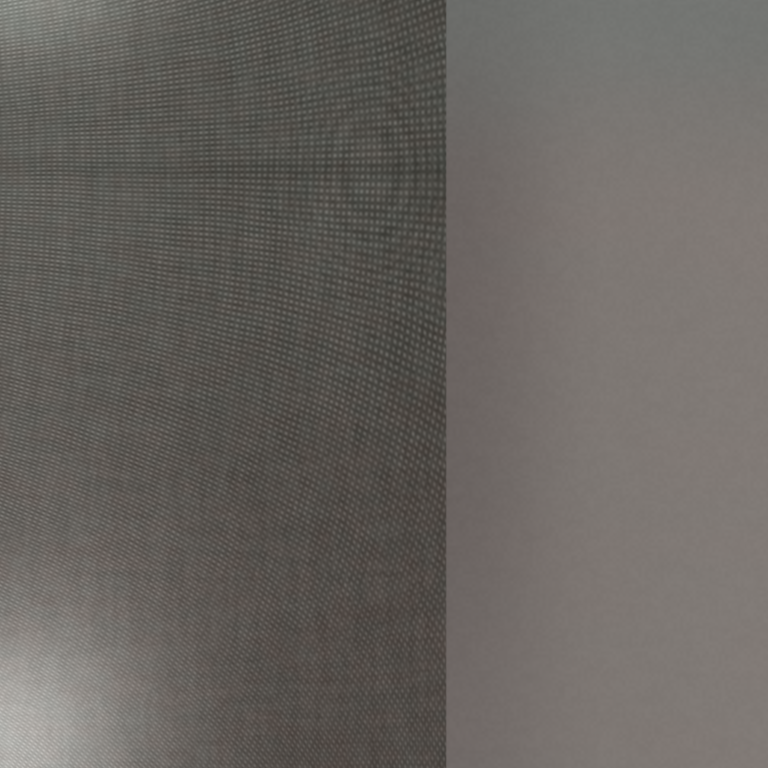
Write a three.js fragment shader that draws this texture.

```glsl
// Dark woven cloth on the left meets a smooth warm grey wall on the right.
// The cloth is two warped sets of threads with moire bands and soft corner glows;
// the wall is a set of broad gradients with faint mottling.
varying vec2 vUv;

float hash(vec2 p) {
  vec3 q = fract(vec3(p.xyx) * 0.1031);
  q += dot(q, q.yzx + 33.33);
  return fract((q.x + q.y) * q.z);
}

float noise(vec2 p) {
  vec2 cell = floor(p);
  vec2 f = fract(p);
  f = f * f * (3.0 - 2.0 * f);
  return mix(mix(hash(cell), hash(cell + vec2(1.0, 0.0)), f.x),
             mix(hash(cell + vec2(0.0, 1.0)), hash(cell + 1.0), f.x), f.y);
}

float glow(vec2 p, vec2 center, vec2 radius) {
  vec2 d = (p - center) / radius;
  return exp(-dot(d, d));
}

// Signed brightness of the threads; rows tilt away from the level row at y = 0.78.
float weave(vec2 p) {
  float rise = p.y - 0.78;
  float row = 160.0 * p.y - 115.0 * rise * (p.x - 0.25) - 62.0 * rise * p.x
            + 0.7 * noise(p * 14.0);
  float column = 135.0 * p.x + 45.0 * rise * rise + 0.7 * noise(p * 11.0 + 40.0);
  float weft = cos(6.28318 * row);
  float warp = cos(6.28318 * column);
  float right = smoothstep(0.15, 0.55, p.x);
  return mix(0.65, 0.45, right) * weft + mix(0.2, 0.35, right) * warp
       + 0.35 * weft * warp;
}

vec3 cloth(vec2 p) {
  // Base shade: greenish grey above, brown below, darker toward the seam.
  vec3 color = mix(vec3(0.312, 0.291, 0.274), vec3(0.325, 0.32, 0.3),
                   smoothstep(0.15, 0.8, p.y));
  color += 0.05 * (1.0 - smoothstep(0.0, 0.38, p.x));
  color -= 0.022 * smoothstep(0.4, 0.58, p.x) * smoothstep(0.1, 0.5, p.y);
  color -= 0.025 * glow(p, vec2(0.35, 0.78), vec2(0.4, 0.015));

  // Light spilling from the left corners.
  color += vec3(0.28, 0.295, 0.295) * glow(p, vec2(0.0, 0.03), vec2(0.17, 0.16));
  color += vec3(0.07) * glow(p, vec2(0.08, 0.12), vec2(0.26, 0.25));
  color += vec3(0.18, 0.19, 0.185) * glow(p, vec2(0.02, 1.02), vec2(0.18, 0.09));

  // Moire arcs around the level row, strongest toward the seam.
  vec2 bend = (p - vec2(0.5, 0.78)) * vec2(1.0, 0.65);
  float arcs = cos(6.28318 * (480.0 * dot(bend, bend) + 16.0 * p.x));
  color += 0.016 * arcs * glow(p, vec2(0.49, 0.77), vec2(0.14, 0.24));

  // Threads, uneven streaks along both directions, and fine grain.
  float contrast = mix(0.042, 0.068, smoothstep(0.05, 0.6, p.y));
  contrast *= 0.75 + 0.5 * noise(p * vec2(40.0, 30.0) + 15.0);
  color += contrast * weave(p);
  color += 0.024 * (noise(p * vec2(140.0, 16.0)) - 0.5);
  color += 0.02 * (noise(p * vec2(18.0, 150.0) + 70.0) - 0.5);
  color += 0.035 * (noise(p * 260.0) - 0.5);
  color += vec3(0.014, -0.005, -0.006) * (noise(p * vec2(45.0, 60.0) + 9.0) - 0.5);
  return color;
}

vec3 wall(vec2 p) {
  // Shadow beside the seam eases into the lit wall.
  float lit = smoothstep(0.57, 0.8, p.x);
  vec3 color = mix(vec3(0.415, 0.388, 0.378), vec3(0.492, 0.467, 0.451), lit);
  color += 0.025 * (1.0 - smoothstep(0.0, 0.4, p.y)) * (1.0 - lit);
  color += 0.012 * smoothstep(0.75, 1.0, p.x) * (1.0 - smoothstep(0.7, 0.95, p.y));

  // Cooler band along the top.
  vec3 cool = mix(vec3(0.42, 0.423, 0.412), vec3(0.455, 0.46, 0.448), lit);
  color = mix(color, cool, smoothstep(0.72, 1.0, p.y));

  color += 0.007 * (noise(p * vec2(70.0, 100.0)) - 0.5);
  color += 0.014 * (noise(p * 240.0 + 20.0) - 0.5);
  color += vec3(0.004, -0.002, -0.002) * (noise(p * vec2(9.0, 24.0) + 5.0) - 0.5);
  return color;
}

void main() {
  // Narrow soft seam between the two surfaces.
  float seam = smoothstep(0.5795, 0.5825, vUv.x);
  gl_FragColor = vec4(mix(cloth(vUv), wall(vUv), seam), 1.0);
}
```
